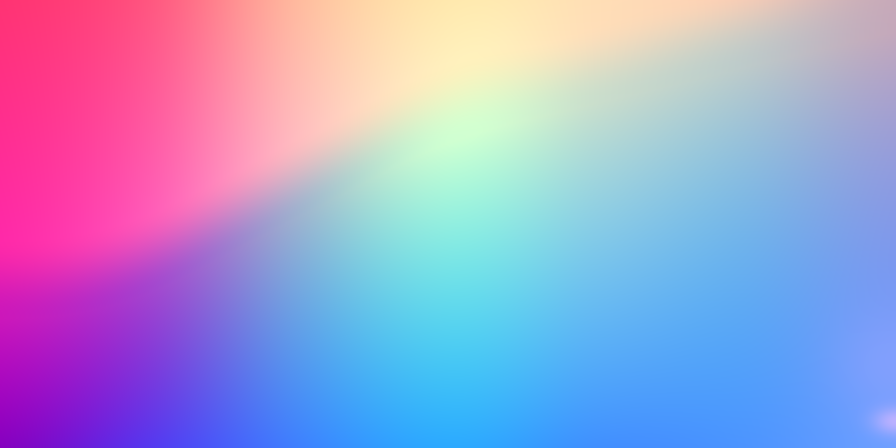
Reproduce this background procedurally as a Shadertoy shader.

```glsl
// Soft mesh gradient: warm pinks and creams above a bent diagonal fold,
// cool mint, blue and violet below it. Horizontal spline colour ramps are
// blended by depth relative to the fold, then a lavender glow is added.

const int STOPS = 7;

// Smooth minimum with blend radius k.
float softMin(float a, float b, float k) {
    float h = max(k - abs(a - b), 0.0);
    return min(a, b) - h * h / (4.0 * k);
}

// Catmull-Rom colour ramp over evenly spaced stops, x in 0..1.
vec3 ramp(vec3 stops[STOPS], float x) {
    float s = clamp(x, 0.0, 1.0) * float(STOPS - 1);
    int i = min(int(s), STOPS - 2);
    float t = s - float(i);
    vec3 p0 = stops[max(i - 1, 0)];
    vec3 p1 = stops[i];
    vec3 p2 = stops[i + 1];
    vec3 p3 = stops[min(i + 2, STOPS - 1)];
    return p1 + 0.5 * t * (p2 - p0
        + t * (2.0 * p0 - 5.0 * p1 + 4.0 * p2 - p3
        + t * (3.0 * (p1 - p2) + p3 - p0)));
}

// Quadratic blend passing through a, b and c at t = 0, 0.5 and 1.
vec3 blendThrough(vec3 a, vec3 b, vec3 c, float t) {
    vec3 control = 2.0 * b - 0.5 * (a + c);
    return mix(mix(a, control, t), mix(control, c, t), t);
}

// Depth of the fold: flat at left, steep to the centre, shallow at right.
float foldDepth(float x) {
    float steep = 0.21 - 1.05 * (x - 0.5);
    float shallow = 0.21 - 0.48 * (x - 0.5);
    float bend = -softMin(-steep, -shallow, 0.04);
    return softMin(bend, 0.61, 0.1);
}

// Elliptical Gaussian falloff.
float glow(vec2 p, vec2 center, vec2 radius) {
    vec2 d = (p - center) / radius;
    return exp(-dot(d, d));
}

vec3 warmSide(float x, float depth, float edge) {
    vec3 top = ramp(vec3[STOPS](
        vec3(1.00, 0.20, 0.45), vec3(1.00, 0.34, 0.50),
        vec3(1.00, 0.73, 0.62), vec3(1.00, 0.91, 0.68),
        vec3(1.00, 0.87, 0.71), vec3(0.97, 0.80, 0.71),
        vec3(0.80, 0.67, 0.71)), x);
    vec3 rim = ramp(vec3[STOPS](
        vec3(1.00, 0.16, 0.66), vec3(1.00, 0.36, 0.72),
        vec3(1.00, 0.74, 0.75), vec3(1.00, 0.94, 0.74),
        vec3(1.00, 0.87, 0.73), vec3(0.92, 0.81, 0.73),
        vec3(0.80, 0.67, 0.71)), x);
    return mix(top, rim, clamp(depth / max(edge, 0.1), 0.0, 1.0));
}

vec3 coolSide(float x, float depth, float edge) {
    vec3 rim = ramp(vec3[STOPS](
        vec3(0.80, 0.09, 0.73), vec3(0.64, 0.27, 0.81),
        vec3(0.62, 0.70, 0.81), vec3(0.81, 1.00, 0.82),
        vec3(0.79, 0.87, 0.80), vec3(0.74, 0.79, 0.79),
        vec3(0.77, 0.66, 0.73)), x);
    vec3 middle = ramp(vec3[STOPS](
        vec3(0.66, 0.03, 0.75), vec3(0.49, 0.22, 0.86),
        vec3(0.38, 0.62, 0.91), vec3(0.40, 0.86, 0.92),
        vec3(0.45, 0.76, 0.93), vec3(0.42, 0.69, 0.93),
        vec3(0.50, 0.60, 0.92)), x);
    vec3 bottom = ramp(vec3[STOPS](
        vec3(0.52, 0.00, 0.75), vec3(0.33, 0.22, 0.94),
        vec3(0.24, 0.50, 1.00), vec3(0.17, 0.66, 1.00),
        vec3(0.25, 0.56, 1.00), vec3(0.30, 0.58, 1.00),
        vec3(0.42, 0.62, 1.00)), x);
    float t = clamp((depth - edge) / (1.0 - edge), 0.0, 1.0);
    return blendThrough(rim, middle, bottom, t);
}

void mainImage(out vec4 fragColor, in vec2 fragCoord) {
    vec2 uv = fragCoord / iResolution.xy;
    float depth = 1.0 - uv.y;

    // Warm and cool sides meet in a soft band around the fold.
    float fold = foldDepth(uv.x);
    float warmEdge = fold - 0.08;
    float coolEdge = fold + 0.10;
    vec3 color = mix(warmSide(uv.x, depth, warmEdge),
                     coolSide(uv.x, depth, coolEdge),
                     smoothstep(warmEdge, coolEdge, depth));

    // Lavender haze and a small bright spot at the lower right edge.
    const vec3 haze = vec3(0.56, 0.64, 1.00);
    const vec3 spark = vec3(0.80, 0.71, 1.00);
    color = mix(color, haze, 0.6 * glow(uv, vec2(1.0, 0.19), vec2(0.07, 0.13)));
    color = mix(color, spark, 0.8 * glow(uv, vec2(1.0, 0.06), vec2(0.025, 0.03)));

    fragColor = vec4(clamp(color, 0.0, 1.0), 1.0);
}
```
